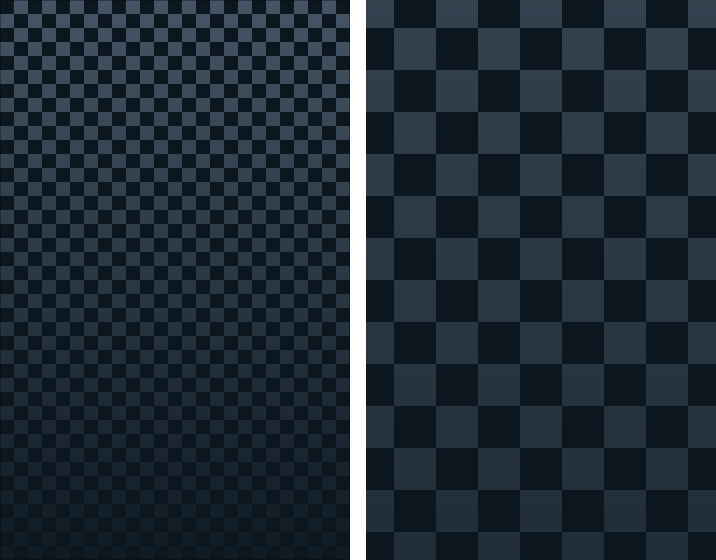
Left, the full canvas; right, a detail of the centre.
A WebGL 1 fragment shader for this pattern:

```glsl
precision highp float;

// Checkerboard of square cells on a near-black blue ground.
// Alternate cells follow a vertical slate gradient that fades into the ground
// at the bottom; the board comes from the product of two square waves.

uniform vec2 u_resolution;

const float PI = 3.14159;
const vec2 CELL_COUNT = vec2(25.0, 40.0);       // columns, rows
const vec3 GROUND = vec3(0.045, 0.088, 0.122);
const vec3 SLATE_BOTTOM = vec3(0.055, 0.102, 0.139);
const vec3 SLATE_TOP = vec3(0.272, 0.333, 0.396);
const float RIM_WIDTH = 0.002;                  // fraction of canvas width
const float RIM_SHADE = 0.45;

// Square wave of period two cells, -1 to 1, with edges one pixel wide.
vec2 squareWave(vec2 cells, vec2 cellsPerPixel) {
    vec2 edgeDistance = sin(PI * cells) / PI;
    return clamp(2.0 * edgeDistance / cellsPerPixel, -1.0, 1.0);
}

// Coverage of the lighter cells, 0 to 1.
float checker(vec2 uv) {
    vec2 wave = squareWave(uv * CELL_COUNT, CELL_COUNT / u_resolution);
    return 0.5 + 0.5 * wave.x * wave.y;
}

// Coverage of the hairline around the canvas, 0 to 1.
float rim(vec2 uv) {
    vec2 inset = min(uv, 1.0 - uv) * u_resolution;
    float widthInPixels = RIM_WIDTH * u_resolution.x;
    return clamp(widthInPixels - min(inset.x, inset.y) + 0.5, 0.0, 1.0);
}

void main() {
    vec2 uv = gl_FragCoord.xy / u_resolution;

    // Board with fading light cells
    vec3 slate = mix(SLATE_BOTTOM, SLATE_TOP, uv.y);
    vec3 color = mix(GROUND, slate, checker(uv));

    // Faint dark outline
    color *= 1.0 - RIM_SHADE * rim(uv);

    gl_FragColor = vec4(color, 1.0);
}
```
